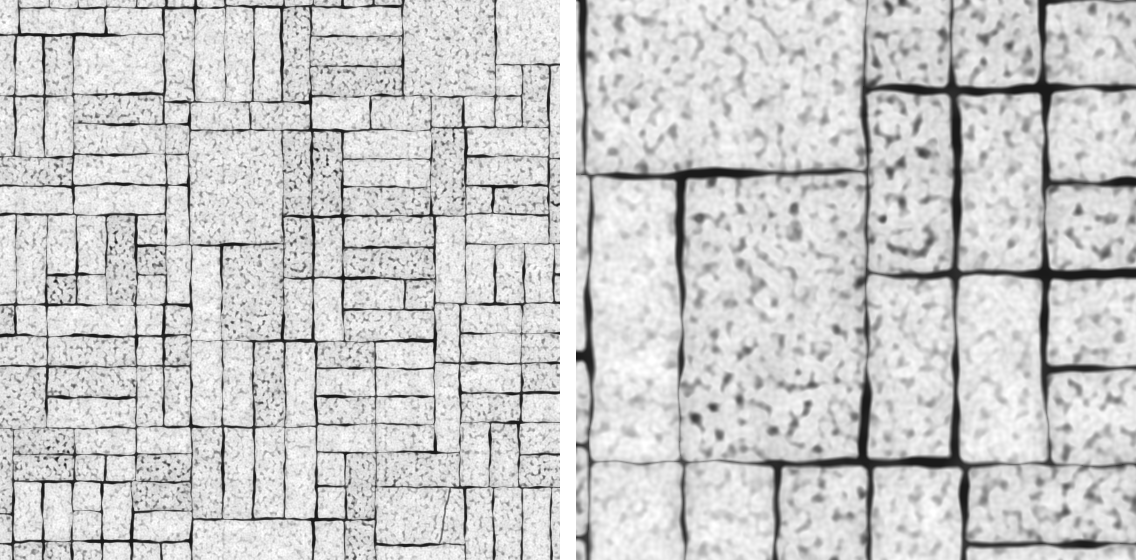
Left: the whole. Right: its middle third, enlarged.
This texture is drawn by a Shadertoy shader. Its source:

```glsl
// Grey stone paving: rectangular slabs of many sizes in an interlocking layout.
// A pinwheel grid of random lines gives blocks, each block is cut into slabs,
// then soft specks, dark uneven joints and rare cracks are shaded on top.

const float UNITS = 18.8;      // narrow slab widths across the canvas
const float BLOCK = 3.0;       // mean block size in slab widths
const float STONE_TONE = 0.935;
const float JOINT_TONE = 0.1;

float hash(vec2 p, float seed) {
    vec3 q = fract(vec3(p.xyx + seed * 7.31) * vec3(0.1031, 0.1030, 0.0973));
    q += dot(q, q.yzx + 33.33);
    return fract((q.x + q.y) * q.z);
}

float cornerSlope(vec2 cell, vec2 offset) {
    float angle = 6.2832 * hash(cell, 3.0);
    return dot(vec2(cos(angle), sin(angle)), offset);
}

// Gradient noise, roughly -0.7 to 0.7
float noise(vec2 p) {
    vec2 c = floor(p), f = p - c;
    vec2 u = f * f * f * (f * (f * 6.0 - 15.0) + 10.0);
    vec2 e = vec2(1.0, 0.0);
    float low = mix(cornerSlope(c, f), cornerSlope(c + e, f - e), u.x);
    float high = mix(cornerSlope(c + e.yx, f - e.yx), cornerSlope(c + e.xx, f - e.xx), u.x);
    return mix(low, high, u.y);
}

bool isEven(vec2 cell) {
    return mod(cell.x + cell.y, 2.0) < 0.5;
}

// Even cells hold a vertical line, odd cells a horizontal one
float lineAt(vec2 cell) {
    float start = BLOCK * (isEven(cell) ? cell.x : cell.y);
    float stepped = floor(hash(cell, 1.0) * BLOCK) + 0.5;
    return start + stepped + 0.3 * (hash(cell, 2.0) - 0.5);
}

// Finds the block around p, bounded by four neighbouring lines
void findBlock(vec2 p, out vec2 lo, out vec2 hi) {
    vec2 c = floor(p / BLOCK), s, a, b;
    if (isEven(c)) {
        a.x = lineAt(c);
        s.x = p.x < a.x ? -1.0 : 1.0;
        a.y = lineAt(c + vec2(s.x, 0.0));
        s.y = p.y < a.y ? -1.0 : 1.0;
        b = vec2(lineAt(c + s), lineAt(c + vec2(0.0, s.y)));
    } else {
        a.y = lineAt(c);
        s.y = p.y < a.y ? -1.0 : 1.0;
        a.x = lineAt(c + vec2(0.0, s.y));
        s.x = p.x < a.x ? -1.0 : 1.0;
        b = vec2(lineAt(c + vec2(s.x, 0.0)), lineAt(c + s));
    }
    lo = min(a, b);
    hi = max(a, b);
}

// Cuts a block into long slabs, now and then leaving a large one whole
void cutSlabs(vec2 p, inout vec2 lo, inout vec2 hi) {
    for (int k = 0; k < 7; k++) {
        vec2 size = hi - lo;
        float longSide = max(size.x, size.y), shortSide = min(size.x, size.y);
        float chance = hash(floor(lo), 11.0 + float(k));
        bool keepLarge = k < 2 && shortSide > 1.5 && longSide * shortSide < 18.0 && chance > 0.89;
        bool cutLong = longSide > 3.5 || (shortSide < 1.5 && longSide > 1.6 && chance < 0.1);
        if (keepLarge || (shortSide < 1.5 && !cutLong)) break;
        bool alongX = (size.x > size.y) == cutLong;
        float span = alongX ? size.x : size.y;
        float count = max(2.0, floor(span + 0.5));
        float part = floor(count * 0.5 + hash(floor(lo), 31.0 + float(k))) / count;
        vec2 axis = alongX ? vec2(1.0, 0.0) : vec2(0.0, 1.0);
        float cut = dot(lo, axis) + span * part;
        if (dot(p, axis) < cut) hi = mix(hi, vec2(cut), axis);
        else lo = mix(lo, vec2(cut), axis);
    }
}

// Distance inwards from the rounded edge of a slab
float edgeDepth(vec2 p, vec2 lo, vec2 hi, float radius) {
    vec2 q = abs(p - 0.5 * (lo + hi)) - 0.5 * (hi - lo) + radius;
    return radius - length(max(q, 0.0)) - min(max(q.x, q.y), 0.0);
}

// Soft separate spots on a clear ground, 0 to 1
float specks(vec2 p) {
    vec2 turned = mat2(0.8, 0.6, -0.6, 0.8) * p;
    float spots = 0.75 * noise(p * vec2(6.6, 5.4)) + 0.45 * noise(turned * 9.0 + 40.0);
    return smoothstep(-0.06, 0.62, spots);
}

// Slanted wavering crack through a few of the larger slabs
float crack(vec2 p, vec2 lo, vec2 hi, float soft) {
    vec2 size = hi - lo, local = (p - lo) / size;
    float present = step(1.8, min(size.x, size.y)) * step(0.8, hash(floor(lo), 51.0));
    float path = 0.7 + 0.14 * local.y + 0.06 * noise(vec2(p.y * 1.3, lo.x));
    float gap = abs(local.x - path) * size.x;
    return present * (1.0 - smoothstep(0.0, soft, gap));
}

void mainImage(out vec4 fragColor, in vec2 fragCoord) {
    vec2 p = fragCoord / iResolution.y * UNITS;
    float soft = max(0.06, 1.2 * UNITS / iResolution.y);

    // Layout with slightly wavering edges
    vec2 q = p + 0.07 * vec2(noise(p * 0.9), noise(p * 0.9 + 50.0));
    q += 0.03 * vec2(noise(p * 3.5 + 20.0), noise(p * 3.5 + 70.0));
    vec2 lo, hi;
    findBlock(q, lo, hi);
    cutSlabs(q, lo, hi);

    // Each slab has its own roughness and slight shade
    float pick = hash(floor(lo), 61.0);
    float roughness = mix(0.22, 0.62, pick * pick) * (1.0 + 0.7 * noise(p * 0.8 + 30.0));
    float shade = 0.06 * pick * pick + 0.08 * noise(p * 2.2 + 60.0) + 0.09 * noise(p * 13.0 + 90.0);
    float tone = STONE_TONE - shade - roughness * specks(p);

    // Joints of varying width and darkness, with a faint dirty fringe
    float depth = edgeDepth(q, lo, hi, 0.1);
    float wear = clamp(0.5 + 1.0 * noise(p * 0.6 + 15.0) + 0.8 * noise(p * 2.3), 0.0, 1.0);
    float width = mix(-0.032, 0.026, wear);
    float joint = mix(0.7, 1.0, wear) * (1.0 - smoothstep(width, width + soft, depth));
    tone -= 0.12 * exp(-12.0 * max(depth, 0.0));
    tone = mix(tone, JOINT_TONE, max(joint, 0.6 * crack(q, lo, hi, soft)));

    fragColor = vec4(vec3(clamp(tone, 0.0, 1.0)), 1.0);
}
```
